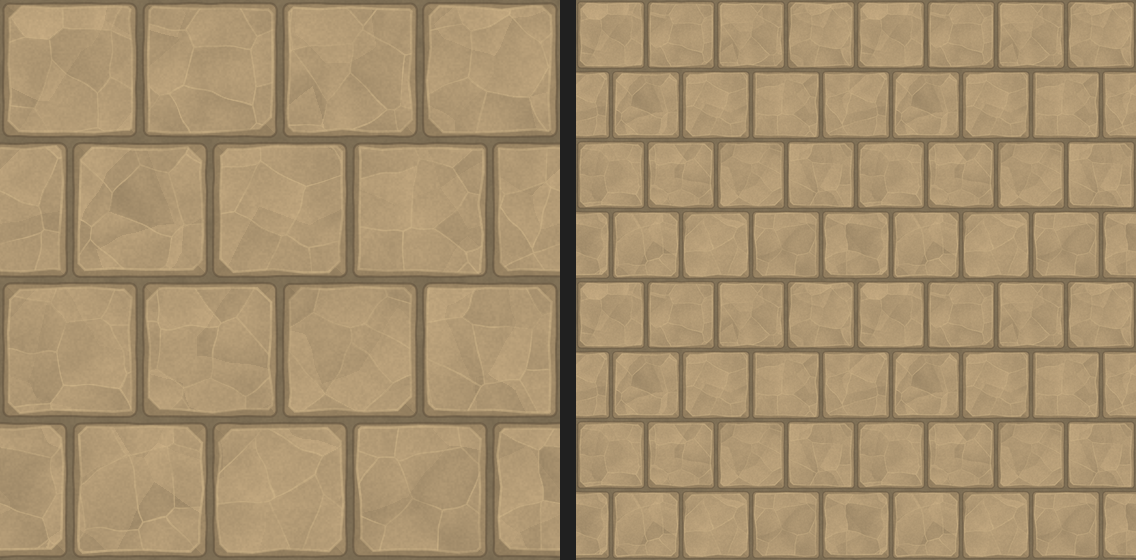
Left: one tile. Right: repeated 2 by 2.
Reproduce this texture procedurally as a WebGL 1 fragment shader.

```glsl
precision highp float;
// Seamless wall of chiselled sandstone blocks in staggered rows with dark mortar.
uniform vec2 u_resolution;

float hash(vec2 p) {
  vec3 q = fract(p.xyx * 0.1031);
  q += dot(q, q.yzx + 33.33);
  return fract((q.x + q.y) * q.z);
}

vec2 hash2(vec2 p) {
  return vec2(hash(p), hash(p + 57.3));
}

// Value noise that wraps after a whole number of cells
float noise(vec2 p, float period) {
  vec2 i = floor(p), f = fract(p);
  f *= f * (3.0 - 2.0 * f);
  vec2 a = mod(i, period), b = mod(i + 1.0, period);
  return mix(mix(hash(a), hash(vec2(b.x, a.y)), f.x),
             mix(hash(vec2(a.x, b.y)), hash(b), f.x), f.y);
}

// Voronoi facets: xy = offset from facet centre, z = edge distance, w = facet hash
vec4 facets(vec2 p, vec2 seed) {
  vec2 cell = floor(p), f = fract(p), nearest = vec2(9.0), id = cell;
  for (int j = -1; j <= 1; j++) {
    for (int i = -1; i <= 1; i++) {
      vec2 g = vec2(float(i), float(j));
      vec2 r = g + 0.05 + 0.9 * hash2(cell + g + seed) - f;
      if (dot(r, r) < dot(nearest, nearest)) {
        nearest = r;
        id = cell + g;
      }
    }
  }
  float edge = 9.0;
  for (int j = -2; j <= 2; j++) {
    for (int i = -2; i <= 2; i++) {
      vec2 g = vec2(float(i), float(j));
      vec2 r = g + 0.05 + 0.9 * hash2(cell + g + seed) - f;
      vec2 d = r - nearest;
      if (dot(d, d) > 0.0001) edge = min(edge, dot(0.5 * (r + nearest), normalize(d)));
    }
  }
  return vec4(-nearest, edge, hash(id + seed + 7.7));
}

// Jagged bevel width along one side of a stone
float bevelWidth(float along, float side, vec2 seed) {
  float t = along * 4.5 + 10.0 + hash(seed + side);
  vec2 k = vec2(floor(t), side * 13.0) + seed;
  return 0.02 + 0.036 * mix(hash(k), hash(k + vec2(1.0, 0.0)), fract(t));
}

void main() {
  vec2 uv = gl_FragCoord.xy / u_resolution;
  float px = 4.0 / min(u_resolution.x, u_resolution.y);

  // Four rows of four stones, every other row shifted by half a stone
  vec2 grid = uv * 4.0;
  float row = floor(grid.y);
  grid.x += 0.5 * (1.0 - mod(row, 2.0));
  vec2 p = fract(grid) - 0.5;
  vec2 seed = vec2(mod(floor(grid.x), 4.0), row) * 31.0 + 11.0;

  // Rounded stone outline, slightly uneven
  vec2 box = abs(p) - 0.425;
  float outline = length(max(box, 0.0)) + min(max(box.x, box.y), 0.0) - 0.05;
  outline += 0.008 * (noise(uv * 32.0, 32.0) - 0.5);

  // Flat face inside the bevels, with chipped corners
  float left = p.x + 0.475 - bevelWidth(p.y, 1.0, seed);
  float right = 0.475 - p.x - bevelWidth(p.y, 2.0, seed);
  float bottom = p.y + 0.475 - bevelWidth(p.x, 3.0, seed);
  float top = 0.475 - p.y - bevelWidth(p.x, 4.0, seed) * 0.8;
  float sides = min(min(left, right), min(bottom, top));
  float chip = 0.06 + 0.12 * hash(seed + sign(p) * 3.0);
  float face = min(sides, (0.95 - abs(p.x) - abs(p.y) - chip) * 0.707);

  // Chiselled planes with pale ridges, and broad soft creases
  vec2 warp = vec2(noise(p * 7.0 + seed, 512.0), noise(p * 7.0 + seed + 40.0, 512.0)) - 0.5;
  vec2 q = p + 0.035 * warp;
  vec4 plane = facets(q * 2.5 + 0.3, seed);
  vec4 crease = facets(mat2(0.8, 0.6, -0.6, 0.8) * q * 2.1, seed + 170.0);
  float angle = plane.w * 6.283;
  float tone = 1.0 + 0.06 * (plane.w - 0.5);
  tone += 0.055 * dot(plane.xy, vec2(cos(angle), sin(angle)));
  tone += 0.09 * (crease.w - 0.6) * smoothstep(0.35, 0.0, crease.z);
  tone += 0.035 * (noise(uv * 28.0, 28.0) - 0.5);
  vec3 stone = vec3(0.695, 0.6, 0.455) * tone;
  float ridge = 1.0 - smoothstep(0.004, 0.018 + px, plane.z);
  ridge *= 0.15 + 0.6 * noise(p * 5.0 + seed + 9.0, 512.0);
  stone = mix(stone, vec3(0.79, 0.69, 0.52), ridge);

  // Bevel brightness depends on the side it faces
  float bevelTone = 0.93;
  if (sides == left) bevelTone = 0.86;
  else if (sides == bottom) bevelTone = 0.87;
  else if (sides == top) bevelTone = 0.9;
  vec3 bevel = vec3(0.675, 0.58, 0.435) * (bevelTone + 0.04 * (noise(uv * 48.0, 48.0) - 0.5));
  stone = mix(bevel, stone, smoothstep(-px, px, face));
  float rim = 1.0 - smoothstep(0.003, 0.007 + px, abs(face - 0.002));
  rim *= 0.2 + 0.6 * noise(p * 6.0 + seed + 21.0, 512.0);
  stone = mix(stone, vec3(0.79, 0.69, 0.52), rim);

  // Mortar with a thin dark contact line around each stone
  vec3 mortar = vec3(0.49, 0.43, 0.33) * (0.97 + 0.07 * noise(uv * 40.0, 40.0));
  vec3 color = mix(stone, mortar, smoothstep(-px, px, outline));
  float contact = 1.0 - smoothstep(0.002, 0.006 + px, abs(outline));
  color = mix(color, vec3(0.38, 0.32, 0.24), 0.6 * contact);

  // Sandy grain
  float grain = noise(uv * 300.0, 300.0) + 0.6 * noise(uv * 170.0, 170.0) - 0.8;
  gl_FragColor = vec4(color * (1.0 + 0.05 * grain), 1.0);
}
```
